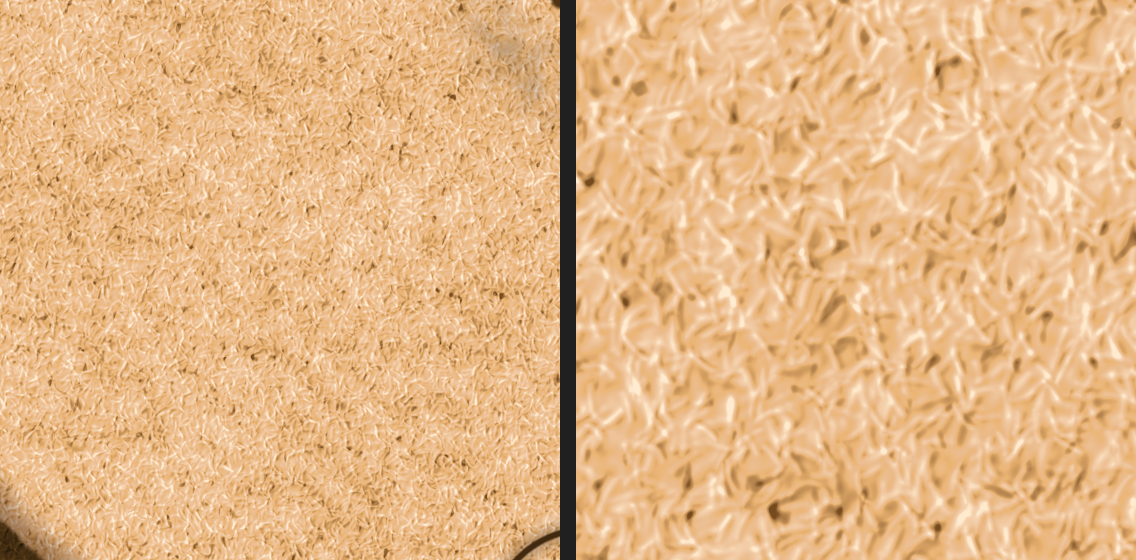
Left, the full canvas; right, a detail of the centre.
Write a Shadertoy shader that draws this texture.

```glsl
vec2 hash2(vec2 p) {
    vec3 q = fract(p.xyx * vec3(0.1031, 0.1030, 0.0973));
    q += dot(q, q.yzx + 33.33);
    return fract((q.xx + q.yz) * q.zy);
}

float gradientDot(vec2 cell, vec2 offset) {
    float angle = 6.2832 * hash2(cell + 71.0).x;
    return dot(vec2(cos(angle), sin(angle)), offset);
}

float gradientNoise(vec2 p) {
    vec2 i = floor(p), f = fract(p);
    vec2 u = f * f * f * (f * (f * 6.0 - 15.0) + 10.0);
    float low = mix(gradientDot(i, f), gradientDot(i + vec2(1, 0), f - vec2(1, 0)), u.x);
    float high = mix(gradientDot(i + vec2(0, 1), f - vec2(0, 1)), gradientDot(i + 1.0, f - 1.0), u.x);
    return mix(low, high, u.y);
}

mat2 rotation(float a) {
    return mat2(cos(a), sin(a), -sin(a), cos(a));
}

// One layer of short bent fibres, each with a soft shadow on one side
float fibreLayer(vec2 p, float seed) {
    vec2 cell = floor(p);
    float light = 0.0, shadow = 0.0;
    for (int y = -1; y <= 1; y++) {
        for (int x = -1; x <= 1; x++) {
            vec2 id = cell + vec2(x, y);
            vec2 center = id + hash2(id + seed);
            vec2 shape = hash2(id + seed + 37.0);
            vec2 q = (p - center) * rotation(1.0 + 2.5 * (shape.x - 0.5));
            q.y += (shape.y - 0.5) * 0.9 * (q.x * q.x - 0.1);
            float halfLength = 0.3 + 0.22 * shape.y;
            float beyond = max(abs(q.x) - halfLength, 0.0);
            float strength = 0.65 + 0.5 * shape.x;
            float d = length(vec2(beyond, q.y)) / 0.11;
            float s = length(vec2(beyond, q.y + 0.2)) / 0.11;
            light = max(light, strength * exp(-d * d));
            shadow = max(shadow, strength * exp(-s * s));
        }
    }
    return light - 0.55 * shadow;
}

// Tone runs from deep pits to bright strands, zero being the middle
vec3 feltColor(float tone) {
    vec3 c = mix(vec3(0.46, 0.29, 0.11), vec3(0.71, 0.52, 0.31), smoothstep(-4.2, -2.3, tone));
    c = mix(c, vec3(0.83, 0.62, 0.38), clamp(tone + 2.3, 0.0, 1.0));
    c = mix(c, vec3(0.92, 0.71, 0.46), clamp((tone + 1.3) / 0.7, 0.0, 1.0));
    c = mix(c, vec3(0.92, 0.735, 0.55), clamp((tone + 0.6) / 0.7, 0.0, 1.0));
    c = mix(c, vec3(0.95, 0.80, 0.65), clamp(tone - 0.1, 0.0, 1.0));
    return mix(c, vec3(1.0, 0.92, 0.81), smoothstep(1.1, 2.6, tone));
}

void mainImage(out vec4 fragColor, in vec2 fragCoord) {
    vec2 uv = fragCoord / iResolution.xy;
    vec2 warped = uv + 0.004 * vec2(gradientNoise(uv * 40.0), gradientNoise(uv * 40.0 + 19.0));
    vec2 slanted = warped * rotation(-0.35);

    // Broad blotches and fine grain
    float blotch = gradientNoise(uv * 20.0 + 5.0) + 0.5 * gradientNoise(uv * 43.0 + 8.0);
    float tone = 1.35 * blotch + 0.7 * gradientNoise(uv * 4.0 + 2.0);
    tone += 1.9 * gradientNoise(slanted * vec2(120.0, 80.0) + 11.0);

    // Matted fibres
    float fibres = 0.0;
    for (int i = 0; i < 3; i++) {
        float k = float(i);
        fibres += fibreLayer(warped * rotation(0.3 * k - 0.3) * (46.0 + 7.0 * k) + 13.0 * k, 50.0 * k);
    }
    tone += 1.25 * fibres - 0.2;

    // Small upright pits, denser in the darker blotches
    float pit = gradientNoise(slanted * vec2(105.0, 66.0) + 40.0) - 0.25 * blotch;
    tone -= 2.3 * smoothstep(0.28, 0.58, pit);

    // Grey smudge near the upper right
    vec2 smudgePoint = (uv - vec2(0.92, 0.9)) * rotation(-0.85);
    float smudge = exp(-dot(smudgePoint * vec2(7.5, 17.0), smudgePoint * vec2(7.5, 17.0)));
    smudge *= clamp(0.65 + 0.9 * gradientNoise(uv * 28.0), 0.0, 1.0);
    vec3 color = feltColor(tone * (1.0 - 0.35 * smudge));
    color = mix(color, color * vec3(0.82, 0.84, 0.88), smudge);

    // Shaded rim and dark ground at the lower left
    float rim = length(uv - vec2(0.6, 0.62)) + 0.006 * gradientNoise(uv * 30.0);
    float lowerLeft = 1.0 - smoothstep(0.2, 0.3, max(uv.x, uv.y));
    color *= 1.0 - vec3(0.32, 0.36, 0.4) * lowerLeft * smoothstep(0.74, 0.81, rim);
    vec3 ground = vec3(0.27, 0.18, 0.07) * (1.0 + 0.14 * tone);
    color = mix(color, ground, lowerLeft * smoothstep(0.807, 0.817, rim));

    // Dark arc at the lower right and spot in the upper right corner
    float arc = abs(length(uv - vec2(1.05, -0.12)) - 0.175);
    color *= 1.0 - 0.22 * exp(-arc * arc / 0.0004);
    color = mix(color, vec3(0.25, 0.16, 0.06), 1.0 - smoothstep(0.003, 0.008, arc));
    float corner = length(uv - 1.0);
    color = mix(color, vec3(0.31, 0.20, 0.07), 1.0 - smoothstep(0.010, 0.020, corner));

    fragColor = vec4(clamp(color, 0.0, 1.0), 1.0);
}
```
